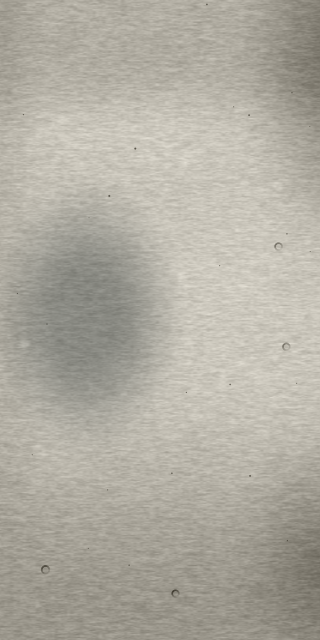
This texture is drawn by a Shadertoy shader. Its source:

```glsl
const vec3 WARM_TINT = vec3(0.003, -0.013, -0.056);
const vec3 COOL_TINT = vec3(-0.006, 0.000, -0.024);

// Random value in 0..1 for a grid cell
float hash(vec2 cell, float seed) {
    vec3 q = fract(vec3(cell.xyx) * 0.1031 + seed * 0.137);
    q += dot(q, q.yzx + 33.33);
    return fract((q.x + q.y) * q.z);
}

vec2 hash2(vec2 cell, float seed) {
    return vec2(hash(cell, seed), hash(cell, seed + 5.3));
}

float valueNoise(vec2 p, float seed) {
    vec2 cell = floor(p);
    vec2 f = fract(p);
    f = f * f * (3.0 - 2.0 * f);
    float low = mix(hash(cell, seed), hash(cell + vec2(1, 0), seed), f.x);
    float high = mix(hash(cell + vec2(0, 1), seed), hash(cell + vec2(1, 1), seed), f.x);
    return mix(low, high, f.y);
}

// Soft elliptical spot: 1 at the centre, 0 outside
float softSpot(vec2 p, vec2 centre, vec2 radius, float core) {
    return 1.0 - smoothstep(core, 1.0, length((p - centre) / radius));
}

// Layers of short, thin horizontal brush strokes, centred on zero
float brushedGrain(vec2 p) {
    float grain = 0.0;
    vec2 frequency = vec2(30.0, 185.0);
    for (int i = 0; i < 4; i++) {
        float seed = float(i) + 1.0;
        vec2 q = p * frequency + vec2(seed * 7.3, seed * 3.7);
        grain += valueNoise(q, seed) - 0.5;
        frequency *= vec2(1.5, 1.13);
    }
    return grain;
}

// Broad light and shade on the sheet
float sheetLight(vec2 p) {
    float light = mix(0.600, 0.775, smoothstep(0.08, 0.82, p.y));
    light -= 0.085 * smoothstep(1.55, 1.82, p.y);
    light += 0.025 * softSpot(p, vec2(0.42, 1.58), vec2(0.5, 0.2), 0.0);
    light += 0.020 * softSpot(p, vec2(0.75, 1.10), vec2(0.35, 0.6), 0.0);
    light -= 0.21 * softSpot(p, vec2(1.08, 1.78), vec2(0.38, 0.66), 0.1);
    light -= 0.15 * softSpot(p, vec2(1.10, 0.26), vec2(0.42, 0.48), 0.1);
    light -= 0.06 * (1.0 - smoothstep(0.0, 0.16, p.x)) * smoothstep(0.2, 0.7, p.y);
    return light;
}

// Rare round pits with a lit rim, mixed with faint pale dabs
float pits(vec2 p, float cellSize, float edge) {
    vec2 cell = floor(p / cellSize);
    vec2 centre = (cell + 0.15 + 0.7 * hash2(cell, 11.0)) * cellSize;
    vec2 d = p - centre;
    float r = length(d);
    float kind = hash(cell, 17.0);
    float radius = mix(0.009, 0.012, hash(cell, 19.0));
    float rim = 1.0 - smoothstep(0.001, 0.002 + edge, abs(r - radius));
    float facing = dot(d / max(r, 0.0001), normalize(vec2(-0.6, 0.8)));
    float pit = rim * (-0.17 - 0.12 * facing);
    pit -= 0.035 * (1.0 - smoothstep(radius - edge, radius + edge, r));
    float dab = 0.05 * (1.0 - smoothstep(0.006, 0.024, r));
    return kind < 0.32 ? pit : (kind < 0.48 ? dab : 0.0);
}

// Tiny dark specks, at most one in each cell
float specks(vec2 p, float cellSize, float edge) {
    vec2 cell = floor(p / cellSize);
    vec2 centre = (cell + 0.1 + 0.8 * hash2(cell, 23.0)) * cellSize;
    float radius = mix(0.001, 0.003, hash(cell, 29.0));
    float shape = 1.0 - smoothstep(radius - edge, radius + edge, length(p - centre));
    return shape * step(hash(cell, 31.0), 0.15);
}

void mainImage(out vec4 fragColor, in vec2 fragCoord) {
    vec2 p = fragCoord / iResolution.x;
    float edge = 0.75 / iResolution.x;

    // Large shadow, stronger and cooler toward its middle
    float shadow = softSpot(p, vec2(0.265, 1.01), vec2(0.34, 0.48), 0.22);
    float light = sheetLight(p) - 0.235 * shadow;

    // Brushed surface with fine speckle and faint cloudy unevenness
    light += 0.053 * brushedGrain(p) * mix(1.0, 0.75, shadow);
    light += 0.022 * (valueNoise(p * vec2(150.0, 230.0), 37.0) - 0.5);
    light += 0.012 * (valueNoise(p * vec2(5.0, 14.0), 41.0) - 0.5);

    // Surface damage
    light += pits(p, 0.33, edge);
    light = mix(light, 0.24, 0.8 * specks(p, 0.125, edge));

    vec3 color = light + mix(WARM_TINT, COOL_TINT, shadow * 0.8);
    fragColor = vec4(clamp(color, 0.0, 1.0), 1.0);
}
```
